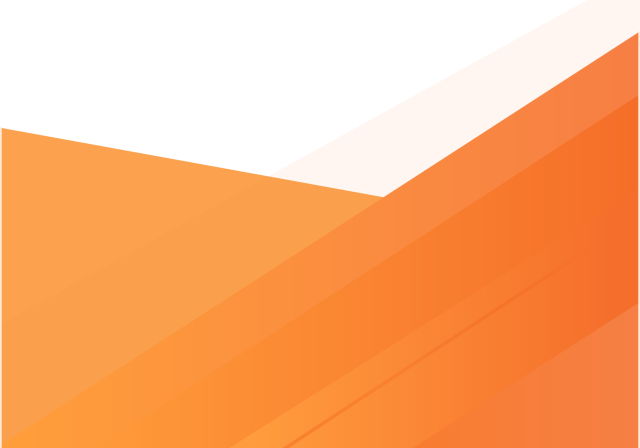
This background is drawn by a WebGL 1 fragment shader. Its source:

```glsl
precision highp float;
// Layered diagonal bands in warm orange on a white ground.
// Each band fills the area below a straight edge, stored as its heights at the
// left and right borders, and is coloured by a horizontal gradient.
uniform vec2 u_resolution;

// Edges: height at x = 0 and at x = 1, in canvas units
const vec2 VEIL_EDGE   = vec2(0.276, 1.065);
const vec2 SLAB_EDGE   = vec2(0.715, 0.456);
const vec2 BAND_EDGE   = vec2(0.006, 0.930);
const vec2 CORE_EDGE   = vec2(-0.140, 0.790);
const vec2 STRIPE_EDGE = vec2(-0.323, 0.579);
const vec2 CREASE_EDGE = vec2(-0.414, 0.524);
const vec2 CORNER_EDGE = vec2(-0.592, 0.326);
const float CREASE_WIDTH = 0.009;
const float RIM_WIDTH = 0.0026;

// Colours: left and right ends of each gradient
const vec3 WHITE        = vec3(1.0);
const vec3 VEIL         = vec3(1.0, 0.965, 0.95);
const vec3 SLAB         = vec3(0.99, 0.635, 0.31);
const vec3 SLAB_VEILED  = vec3(0.982, 0.627, 0.298);
const vec3 BAND_LEFT    = vec3(1.0, 0.62, 0.23);
const vec3 BAND_RIGHT   = vec3(0.966, 0.495, 0.265);
const vec3 CORE_LEFT    = vec3(1.0, 0.615, 0.23);
const vec3 CORE_RIGHT   = vec3(0.96, 0.43, 0.16);
const vec3 STRIPE_LEFT  = vec3(1.0, 0.61, 0.24);
const vec3 STRIPE_RIGHT = vec3(0.96, 0.43, 0.17);
const vec3 CREASE       = vec3(0.975, 0.50, 0.18);
const vec3 CORNER_LEFT  = vec3(0.975, 0.49, 0.19);
const vec3 CORNER_RIGHT = vec3(0.96, 0.50, 0.27);
const vec3 RIM          = vec3(1.0, 0.91, 0.83);

// Smooth coverage of the half plane below an edge
float below(vec2 uv, vec2 edge) {
  float slope = (edge.y - edge.x) * u_resolution.y / u_resolution.x;
  float gap = (mix(edge.x, edge.y, uv.x) - uv.y) * u_resolution.y;
  return smoothstep(-0.7, 0.7, gap / sqrt(1.0 + slope * slope));
}

// Horizontal gradient between two positions
vec3 ramp(vec3 left, vec3 right, float start, float end, float x) {
  return mix(left, right, clamp((x - start) / (end - start), 0.0, 1.0));
}

void main() {
  vec2 uv = gl_FragCoord.xy / u_resolution;

  // White ground, pale veil and the flat slab on the left
  float veil = below(uv, VEIL_EDGE);
  vec3 color = mix(WHITE, VEIL, veil);
  color = mix(color, mix(SLAB, SLAB_VEILED, veil), below(uv, SLAB_EDGE));

  // Wide rising band and its deeper core
  vec3 band = ramp(BAND_LEFT, BAND_RIGHT, 0.0, 1.0, uv.x);
  color = mix(color, band, below(uv, BAND_EDGE));
  vec3 core = ramp(CORE_LEFT, CORE_RIGHT, 0.1, 1.0, uv.x);
  color = mix(color, core, below(uv, CORE_EDGE));

  // Lighter stripe with a thin crease that fades to the right
  float fade = 1.0 - smoothstep(0.75, 0.95, uv.x);
  vec3 stripe = ramp(STRIPE_LEFT, STRIPE_RIGHT, 0.4, 0.97, uv.x);
  color = mix(color, stripe, below(uv, STRIPE_EDGE));
  float crease = below(uv, CREASE_EDGE) - below(uv, CREASE_EDGE - CREASE_WIDTH);
  vec3 creaseColor = min(CREASE, stripe - vec3(0.01, 0.04, 0.025));
  color = mix(color, creaseColor, crease * fade);

  // Rosy lower right corner
  vec3 corner = ramp(CORNER_LEFT, CORNER_RIGHT, 0.65, 1.0, uv.x);
  color = mix(color, corner, below(uv, CORNER_EDGE));

  // Light rims on the left and right borders
  float border = min(uv.x, 1.0 - uv.x);
  float pixel = 0.5 / u_resolution.x;
  float rim = 1.0 - smoothstep(RIM_WIDTH - pixel, RIM_WIDTH + pixel, border);
  color = mix(color, max(color, RIM), rim);

  gl_FragColor = vec4(color, 1.0);
}
```
